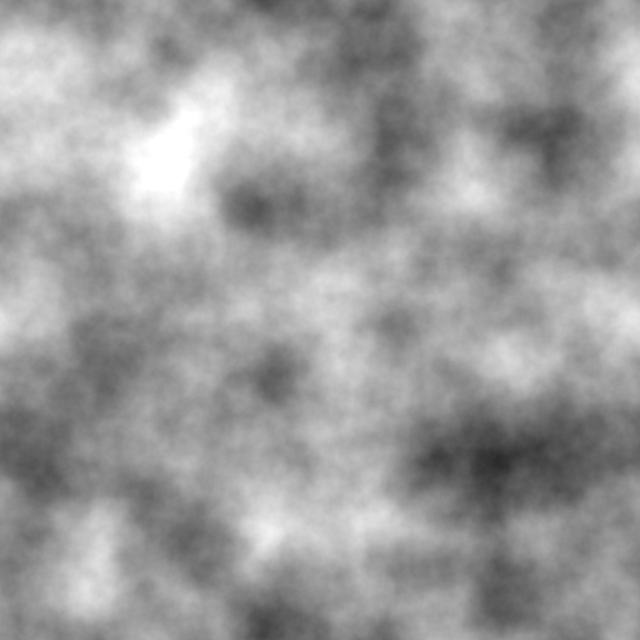
Reproduce this texture procedurally as a three.js fragment shader.

```glsl
// Soft grey clouds that tile: fractal gradient noise on wrapping lattices.
// A weak broad layer sets light and dark regions; each finer layer halves
// in size and strength, down to a faint grain.

varying vec2 vUv;

// Random unit gradient for a lattice corner
vec2 cornerGradient(vec2 corner, float period, float seed) {
  vec3 p = fract(vec3(mod(corner, period), seed).xyx * vec3(0.1031, 0.1030, 0.0973) + seed * 0.137);
  p += dot(p, p.yzx + 33.33);
  float angle = 6.28318 * fract((p.x + p.y) * p.z);
  return vec2(cos(angle), sin(angle));
}

// Gradient noise with zero mean, repeating after a whole number of cells
float wrappedNoise(vec2 uv, float period, float seed) {
  vec2 p = uv * period + seed * vec2(0.37, 0.61);
  vec2 cell = floor(p);
  vec2 f = p - cell;
  vec2 blend = f * f * f * (f * (f * 6.0 - 15.0) + 10.0);
  vec2 right = vec2(1.0, 0.0);
  vec2 up = vec2(0.0, 1.0);

  float a = dot(cornerGradient(cell, period, seed), f);
  float b = dot(cornerGradient(cell + right, period, seed), f - right);
  float c = dot(cornerGradient(cell + up, period, seed), f - up);
  float d = dot(cornerGradient(cell + 1.0, period, seed), f - 1.0);
  return mix(mix(a, b, blend.x), mix(c, d, blend.x), blend.y);
}

// Sum of layers, from cloud banks to grain
float clouds(vec2 uv) {
  float sum = 0.4 * wrappedNoise(uv, 2.0, 8.0);
  float period = 4.0;
  float strength = 1.0;
  for (int layer = 0; layer < 7; layer++) {
    sum += strength * wrappedNoise(uv, period, float(layer) + 14.0);
    period *= 2.0;
    strength *= 0.5;
  }
  return sum;
}

void main() {
  float grey = 0.61 + 0.57 * clouds(vUv);
  gl_FragColor = vec4(vec3(clamp(grey, 0.0, 1.0)), 1.0);
}
```
